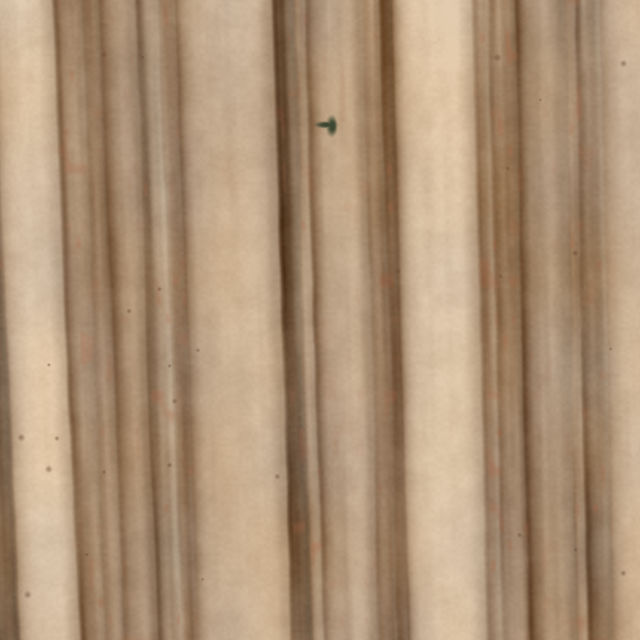
Write a Shadertoy shader that draws this texture.

```glsl
// Painted drapery: upright folds in cream, tan and umber, wide pale and medium tan
// ones between narrow pleats. A loop walks the folds from left to right and shades
// each from its edges; noise then adds streaks, mottling, rust and specks.

float hash(vec2 p) {
    vec3 q = fract(vec3(p.xyx) * 0.1031);
    q += dot(q, q.yzx + 33.33);
    return fract((q.x + q.y) * q.z);
}

float noise(vec2 p) {
    vec2 cell = floor(p), f = fract(p);
    f = f * f * (3.0 - 2.0 * f);
    float low = mix(hash(cell), hash(cell + vec2(1, 0)), f.x);
    float high = mix(hash(cell + vec2(0, 1)), hash(cell + vec2(1, 1)), f.x);
    return mix(low, high, f.y);
}

// Sideways wander of the edge that starts a fold
float edgeWander(float fold, float y) {
    return 0.006 * (noise(vec2(fold * 7.3 + 2.0, y * 2.5 + 5.0)) - 0.5)
         + 0.002 * (noise(vec2(fold * 3.1 + 40.0, y * 16.0 + 9.0)) - 0.5);
}

// x: tone from umber (0) to cream (1), y: greyness, z: smoothness of the fold
vec3 shadeFolds(float u, float y) {
    vec3 shade = vec3(0.4, 0.2, 0.0);
    float start = -0.02;
    for (int i = 0; i < 24; i++) {
        float fold = float(i);
        bool isWide = i % 6 == 2;
        bool isMedium = i % 6 == 5;
        float sizeRand = fract(fold * 0.618);
        float toneRand = fract(fold * 0.7548 + 0.3);
        float depthRand = fract(fold * 0.382 + 0.5);

        float width = 0.015 + 0.03 * sizeRand;
        float tone = 0.39 + 0.42 * toneRand;
        float smoothness = 0.0;
        if (isWide) {
            width = 0.08 + 0.07 * sizeRand;
            tone = 0.75 + 0.31 * toneRand;
            smoothness = 1.0;
        } else if (isMedium) {
            width = 0.05 + 0.045 * sizeRand;
            tone = 0.64 + 0.22 * toneRand;
            smoothness = 0.65;
        }

        float fromLeft = u - start - edgeWander(fold, y);
        float fromRight = start + width + edgeWander(fold + 1.0, y) - u;
        float inLeft = max(fromLeft, 0.0);
        float inRight = max(fromRight, 0.0);

        // Dark crevice at the left, soft turn into shadow at the right
        float depth = (0.14 + 0.48 * depthRand) * (0.6 + 0.8 * noise(vec2(fold * 5.0, y * 5.0)));
        tone -= depth * exp(-inLeft / 0.009);
        tone -= mix(0.11, 0.23, smoothness) * exp(-inLeft / 0.026);
        float turn = 1.0 - smoothstep(0.0, mix(0.015, 0.032, smoothness), inRight);
        tone -= mix(0.13, 0.27, smoothness) * turn;

        float grey = 0.45 * turn + 0.6 * (1.0 - smoothness) * smoothstep(0.6, 0.9, depthRand);
        shade = mix(shade, vec3(tone, grey, smoothness), smoothstep(-0.0055, 0.0055, fromLeft));
        start += width;
    }
    return shade;
}

// Sparse dark flecks, one chance per grid cell
float flecks(vec2 p) {
    vec2 grid = p * 17.0, cell = floor(grid);
    vec2 centre = 0.2 + 0.6 * vec2(hash(cell + 11.0), hash(cell + 47.0));
    vec2 offset = fract(grid) - centre;
    float radius = 0.03 + 0.05 * hash(cell + 83.0);
    float present = step(0.9, hash(cell + 129.0));
    return present * (1.0 - smoothstep(0.0, radius * 1.7, length(offset)));
}

void mainImage(out vec4 fragColor, in vec2 fragCoord) {
    vec2 uv = fragCoord / iResolution.xy;
    // Folds lean slightly, more so at the left
    float u = uv.x + (0.042 - 0.026 * uv.x) * uv.y;
    vec3 shade = shadeFolds(u, uv.y);
    float tone = shade.x;
    float pleated = 1.0 - shade.z;

    // Long streaks along the pleats
    float streak = noise(vec2(u * 70.0, uv.y * 1.6 + 3.0)) - 0.5;
    float fineStreak = noise(vec2(u * 140.0 + 30.0, uv.y * 6.0)) - 0.5;
    tone += streak * mix(0.06, 0.38, pleated) + fineStreak * mix(0.03, 0.12, pleated);

    // Worn paint: broad mottling, patches and a fine grain
    float broad = noise(uv * vec2(8.0, 5.0) + 17.0) - 0.5;
    float patches = noise(uv * vec2(45.0, 32.0)) - 0.5;
    float weave = noise(uv * vec2(90.0, 150.0) + 61.0) - 0.5;
    float grain = noise(uv * 210.0 + 7.0) - 0.5;
    tone += 0.13 * broad + 0.08 * patches + 0.035 * weave + 0.045 * grain;

    vec3 umber = vec3(0.40, 0.27, 0.16);
    vec3 cream = vec3(0.86, 0.77, 0.66);
    vec3 color = mix(umber, cream, clamp(tone, -0.2, 1.05));

    // Cool grey shadows and warm ochre drift
    float luma = dot(color, vec3(0.3, 0.59, 0.11));
    color = mix(color, luma * vec3(1.08, 0.99, 0.86), 0.42 * clamp(shade.y, 0.0, 1.0));
    color += vec3(0.012, 0.0, -0.018) * (noise(uv * vec2(14.0, 7.0) + 90.0) - 0.4) * 2.0;

    // Rust rubbed into the pleats
    float rust = smoothstep(0.74, 1.0, noise(vec2(u * 75.0 + 5.0, uv.y * 34.0)));
    color = mix(color, vec3(0.68, 0.37, 0.25), rust * mix(0.02, 0.25, pleated));

    color = mix(color, vec3(0.38, 0.26, 0.17), 0.45 * flecks(uv));

    // One chip of dark green paint with a thin tail
    vec2 chip = uv - vec2(0.52, 0.803);
    float chipBody = length(chip * vec2(1.7, 0.9)) + 0.3 * chip.x;
    float chipTail = length((chip + vec2(0.010, -0.002)) * vec2(0.8, 2.6));
    float chipMask = 1.0 - smoothstep(0.004, 0.018, min(chipBody, chipTail));
    color = mix(color, vec3(0.18, 0.24, 0.16), 0.9 * chipMask);

    fragColor = vec4(clamp(color, 0.0, 1.0), 1.0);
}
```
